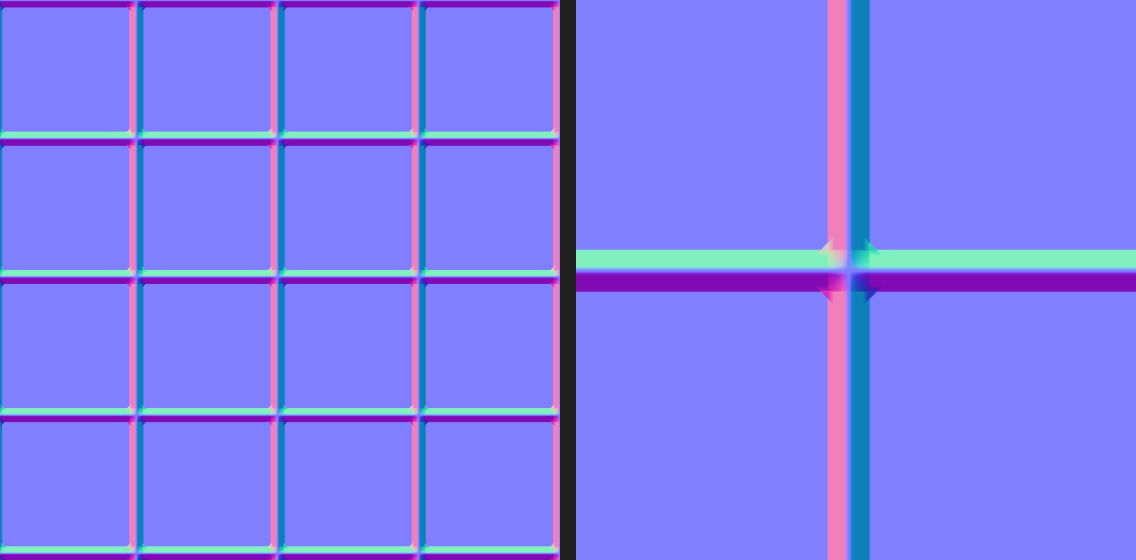
Left: the whole. Right: its middle third, enlarged.
Reproduce this texture map procedurally as a WebGL 2 fragment shader.

```glsl
#version 300 es
precision highp float;
// Tangent-space normal map of a grid of flat square tiles parted by bevelled grooves.
// Each axis gives a signed groove slope; the slopes fade into each other at crossings,
// a small chamfer cuts the tile corners, and the normal is packed into RGB.

uniform vec2 u_resolution;
out vec4 fragColor;

const vec2 TILE_PITCH = vec2(0.2521, 0.2469);     // spacing of the grooves
const vec2 GRID_OFFSET = vec2(-0.0085, 0.0117);   // centre of the first groove
const float GROOVE_HALF = 0.0123;                 // groove centre to tile face
const float FLOOR_HALF = 0.0036;                  // rounded floor of the groove
const float EDGE_SOFT = 0.0007;                   // softness of the tile edge
const float CHAMFER_REACH = 0.0290;               // diagonal reach of the corner cut
const float CHAMFER_INNER = 0.0080;               // where the corner cut begins
const float CHAMFER_SLOPE = 1.2;
const vec2 SLOPE_NEGATIVE = vec2(1.85, -2.25);    // left wall, lower wall
const vec2 SLOPE_POSITIVE = vec2(-2.00, 1.85);    // right wall, upper wall

// Signed offset from the nearest groove centre on each axis
vec2 grooveOffset(vec2 p) {
    vec2 cell = (p - GRID_OFFSET) / TILE_PITCH;
    return (fract(cell + 0.5) - 0.5) * TILE_PITCH;
}

// Wall steepness: zero on the groove floor, one on the wall, zero on the tile
vec2 wallProfile(vec2 dist, float soft) {
    vec2 rise = smoothstep(0.0, FLOOR_HALF, dist);
    vec2 fall = 1.0 - smoothstep(GROOVE_HALF - soft, GROOVE_HALF + soft, dist);
    return rise * fall;
}

// Small diagonal cut at each tile corner
float cornerChamfer(vec2 dist, float soft) {
    float outer = 1.0 - smoothstep(-soft, soft, dist.x + dist.y - CHAMFER_REACH);
    float inner = smoothstep(CHAMFER_INNER, GROOVE_HALF, min(dist.x, dist.y));
    return outer * inner;
}

void main() {
    vec2 p = gl_FragCoord.xy / u_resolution;
    float soft = max(EDGE_SOFT, 0.6 / min(u_resolution.x, u_resolution.y));

    vec2 offset = grooveOffset(p);
    vec2 dist = abs(offset);

    // Each wall flattens as it runs into the crossing groove
    vec2 height = clamp(dist / GROOVE_HALF, 0.0, 1.0);
    vec2 wall = wallProfile(dist, soft) * height.yx;

    vec2 wallSlope = mix(SLOPE_NEGATIVE, SLOPE_POSITIVE, step(0.0, offset));
    vec2 steepness = max(abs(wallSlope) * wall, CHAMFER_SLOPE * cornerChamfer(dist, soft));
    vec2 slope = sign(wallSlope) * steepness;

    // Pack the unit normal into colour
    vec3 normal = normalize(vec3(slope, 1.0));
    fragColor = vec4(normal * 0.5 + 0.5, 1.0);
}
```
